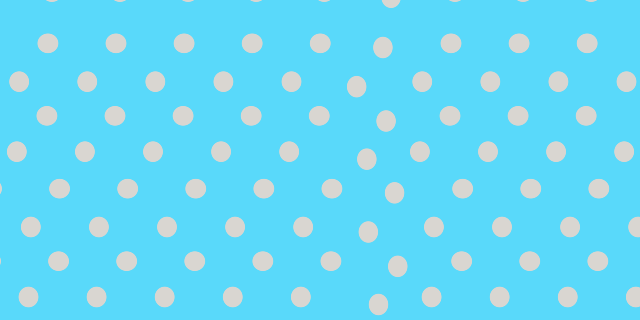
Write a Shadertoy shader that draws this pattern.

```glsl
// Staggered pale grey dots on sky blue, with one column knocked out of line.
#define SKY vec3(0.35, 0.85, 0.98)
#define DOT vec3(0.85, 0.84, 0.82)
#define UNITS 384.0                  // design units per canvas height
#define COLUMN_STEP 81.7
#define BLOCK_STEP vec2(14.0, 174.4) // four rows make one block
#define FIRST_BLOCK vec2(57.5, 52.0)
#define TOP_BLOCK vec2(63.5, -96.5)  // partly hidden block above the seam
#define STRAY_COLUMN 5
#define SEAM_SHIFT -6.5              // columns right of the stray one
#define WIDE_RADII vec2(12.5, 11.8)
#define TALL_RADII vec2(11.9, 12.4)
#define STRAY_RADII vec2(11.7, 12.9)

// Row starts inside a block, and how far the stray dot of each row has slid
const vec2 rowStart[4] = vec2[4](vec2(0.0, 0.0), vec2(-34.5, 46.0),
                                 vec2(-1.2, 87.0), vec2(-37.3, 130.0));
const vec2 straySlide[4] = vec2[4](vec2(-6.5, 5.0), vec2(-3.5, 6.0),
                                   vec2(-1.5, 6.2), vec2(11.5, 9.0));

// Approximate signed distance to an axis-aligned ellipse
float ellipseDistance(vec2 p, vec2 radii) {
    return (length(p / radii) - 1.0) * min(radii.x, radii.y);
}

// Distance to the closest dot of one row
float rowDistance(vec2 p, vec2 start, int row) {
    float nearest = UNITS;
    for (int column = -1; column <= 9; column++) {
        vec2 center = start + vec2(float(column) * COLUMN_STEP, 0.0);
        vec2 radii = row % 2 == 0 ? WIDE_RADII : TALL_RADII;
        if (column == STRAY_COLUMN) {
            center += straySlide[row];
            radii = STRAY_RADII;
        } else if (column > STRAY_COLUMN) {
            center.x += SEAM_SHIFT;
        }
        nearest = min(nearest, ellipseDistance(p - center, radii));
    }
    return nearest;
}

void mainImage(out vec4 fragColor, in vec2 fragCoord) {
    // Design space, measured down from the top left
    float pixel = UNITS / iResolution.y;
    vec2 p = vec2(fragCoord.x, iResolution.y - fragCoord.y) * pixel;

    float nearest = UNITS;
    for (int block = -1; block <= 1; block++) {
        vec2 origin = block < 0 ? TOP_BLOCK : FIRST_BLOCK + float(block) * BLOCK_STEP;
        int rows = block < 0 ? 3 : 4; // the seam hides the last row above it
        for (int row = 0; row < rows; row++)
            nearest = min(nearest, rowDistance(p, origin + rowStart[row], row));
    }

    float coverage = 1.0 - smoothstep(-0.5 * pixel, 0.5 * pixel, nearest);
    fragColor = vec4(mix(SKY, DOT, coverage), 1.0);
}
```
